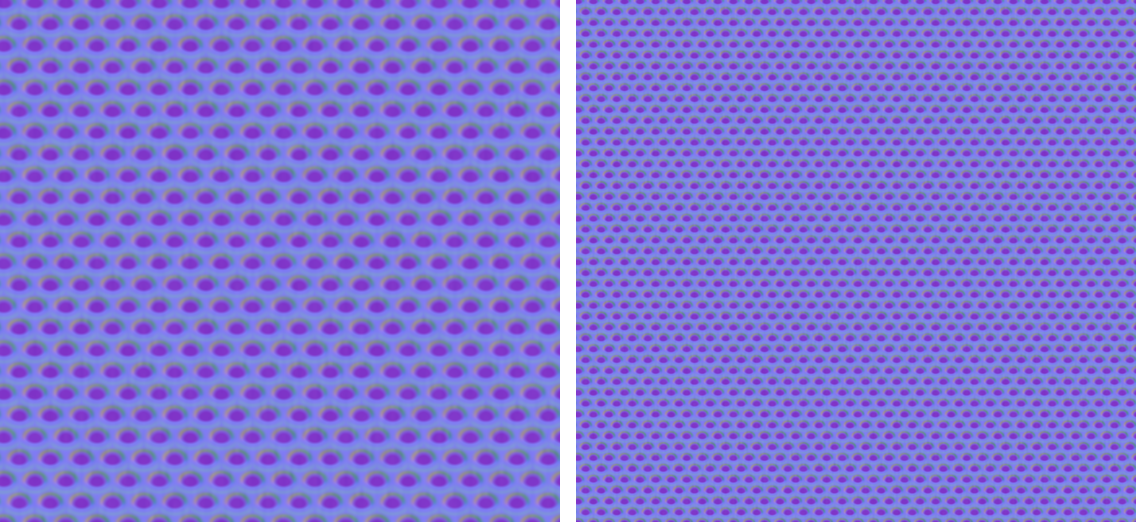
Left: one tile. Right: repeated 2 by 2.
A Shadertoy shader for this texture map:

```glsl
const vec2 REPEATS = vec2(18.0, 24.0);       // dimples across, rows down (even, for the stagger)
const vec2 PHASE = vec2(0.12, -0.12);        // position of the first dimple, in cells
const float CELL_ASPECT = 0.70;              // row height over dimple spacing
const float PIT_WIDTH = 0.31;                // half sizes, in dimple spacings
const float PIT_TOP = 0.255;
const float PIT_BOTTOM = 0.205;
const vec2 PIT_FADE_TOP = vec2(0.30, 1.22);  // soft upper slope, firmer lower lip
const vec2 PIT_FADE_BOTTOM = vec2(0.58, 1.15);
const float RIM_RADIUS = 1.10;               // relative to the pit outline
const float RIM_WIDTH = 0.30;
const float HALO_RADIUS = 1.75;
const float HALO_WIDTH = 0.36;
const float RIM_TILT = 0.15;                 // red shift from left to right
const float SIZE_JITTER = 0.03;
const float DEPTH_JITTER = 0.06;
const vec2 STREAK_CELLS = vec2(144.0, 36.0); // noise lattices, whole numbers so they wrap
const vec2 CLOUD_CELLS = vec2(18.0, 24.0);
const float STREAK_AMOUNT = 0.035;
const float CLOUD_AMOUNT = 0.18;

const vec3 GROUND = vec3(0.50, 0.475, 0.965);
const vec3 HALO = vec3(0.49, 0.57, 0.86);
const vec3 RIM = vec3(0.49, 0.56, 0.57);
const vec3 PIT = vec3(0.50, 0.20, 0.78);

float hash(vec2 p) {
    vec3 q = fract(p.xyx * 0.1031);
    q += dot(q, q.yzx + 33.33);
    return fract((q.x + q.y) * q.z);
}

// Value noise that wraps after the given number of lattice cells
float wrapNoise(vec2 uv, vec2 cells) {
    vec2 p = uv * cells;
    vec2 i = floor(p);
    vec2 f = fract(p);
    f = f * f * (3.0 - 2.0 * f);
    float a = hash(mod(i, cells));
    float b = hash(mod(i + vec2(1.0, 0.0), cells));
    float c = hash(mod(i + vec2(0.0, 1.0), cells));
    float d = hash(mod(i + 1.0, cells));
    return mix(mix(a, b, f.x), mix(c, d, f.x), f.y);
}

float bell(float x, float width) {
    x /= width;
    return exp(-x * x);
}

// Weights of one dimple: pit, rim, signed rim tilt, halo
vec4 dimple(vec2 p, float size) {
    float upper = smoothstep(-0.06, 0.06, p.y);
    vec2 q = p / (size * vec2(PIT_WIDTH, mix(PIT_BOTTOM, PIT_TOP, upper)));
    float r = length(q);
    vec2 dir = q / max(r, 0.001);
    vec2 fade = mix(PIT_FADE_BOTTOM, PIT_FADE_TOP, smoothstep(-0.6, 0.8, q.y));
    float pit = 1.0 - smoothstep(fade.x, fade.y, r);
    float ring = bell(r - RIM_RADIUS, RIM_WIDTH);
    float rim = ring * smoothstep(-0.55, 0.6, dir.y);
    float tilt = -ring * smoothstep(-0.9, 0.2, dir.y) * dir.x;
    float halo = bell(r - HALO_RADIUS, HALO_WIDTH) * smoothstep(0.1, 0.8, -dir.y);
    return vec4(pit, rim, tilt, halo);
}

void mainImage(out vec4 fragColor, in vec2 fragCoord) {
    vec2 uv = fragCoord / iResolution.xy;
    vec2 grid = uv * REPEATS - PHASE;
    float nearestRow = floor(grid.y + 0.5);

    // Gather the staggered rows around this point
    vec4 weights = vec4(0.0);
    for (int j = -1; j <= 1; j++) {
        float row = nearestRow + float(j);
        float x = grid.x - 0.5 * mod(row, 2.0);
        float column = floor(x + 0.5);
        vec2 id = mod(vec2(column, row), REPEATS);
        float size = 1.0 + SIZE_JITTER * (hash(id + 7.0) - 0.5);
        float depth = 1.0 - DEPTH_JITTER * hash(id + 61.0);
        vec2 p = vec2(x - column, (grid.y - row) * CELL_ASPECT);
        weights += depth * dimple(p, size);
    }

    // Layers from the flat ground down into the pit
    float cloud = wrapNoise(uv, CLOUD_CELLS);
    float halo = clamp(0.9 * weights.w + CLOUD_AMOUNT * cloud, 0.0, 1.0);
    vec3 color = mix(GROUND, HALO, halo);
    color = mix(color, RIM, min(weights.y, 1.0));
    color.r += RIM_TILT * weights.z;
    color = mix(color, PIT, min(weights.x, 1.0));

    // Fine upright streaks, strongest on the rims
    float streak = wrapNoise(uv, STREAK_CELLS) - 0.5;
    float strength = STREAK_AMOUNT * (0.6 + min(weights.y, 1.0));
    color += streak * strength * vec3(1.0, 0.9, 0.6);

    fragColor = vec4(clamp(color, 0.0, 1.0), 1.0);
}
```
